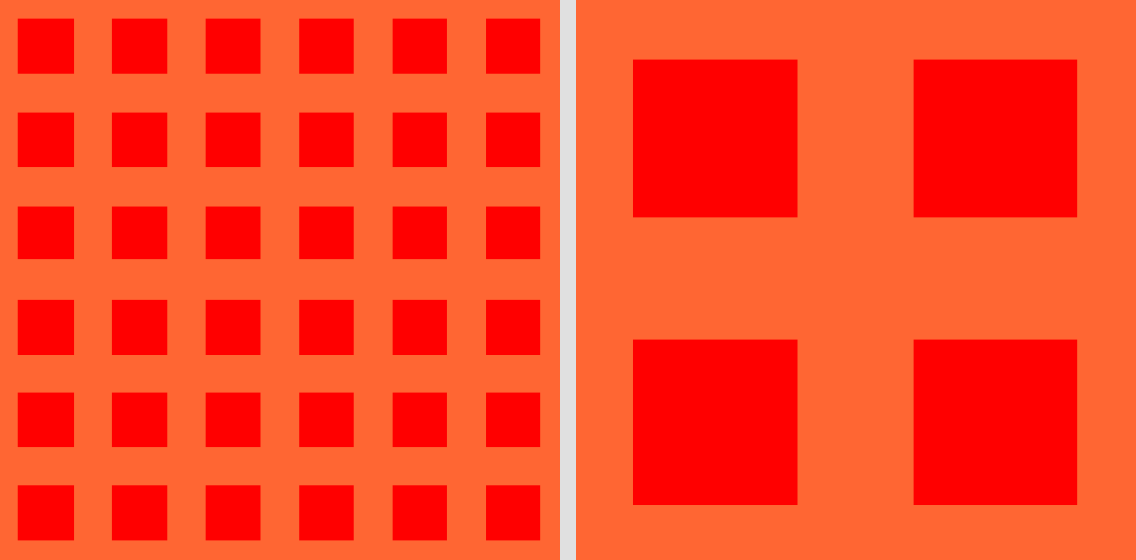
Left: the whole. Right: its middle third, enlarged.
Give the GLSL for this pattern, as a Shadertoy shader.

```glsl
// A six by six grid of flat red squares on orange, tiling on both axes.
// Each cell fills the span between two edges per axis; the edges drift
// slightly by column and row, so the squares differ a little in size.

const float REPEATS = 6.0;                    // cells across and down
const vec3 GROUND_COLOR = vec3(1.0, 0.4, 0.2);
const vec3 SQUARE_COLOR = vec3(1.0, 0.0, 0.0);

// Edge positions and drifts, as fractions of a cell
const float LEFT_EDGE = 0.208;
const float LEFT_DRIFT = 0.018;               // halves with every column
const float RIGHT_EDGE = 0.7935;
const float RIGHT_DRIFT = 0.0012;             // grows with every column
const float TOP_EDGE = 0.2062;
const float TOP_DRIFT = 0.0076;               // one wave over all rows
const float BOTTOM_EDGE = 0.790;
const float BOTTOM_DRIFT = 0.0273;            // opposite shifts in the middle rows
const float TAU = 6.2831853;

// Low and high edge of the square in a column, counted from the left
vec2 columnSpan(float column) {
    return vec2(LEFT_EDGE - LEFT_DRIFT * exp2(-column),
                RIGHT_EDGE - RIGHT_DRIFT * column);
}

// Upper and lower edge of the square in a row, counted from the top
vec2 rowSpan(float row) {
    float fromMiddle = row + 0.5 - 0.5 * REPEATS;
    float wave = cos(TAU * (row + 0.5) / REPEATS);
    float wiggle = fromMiddle * exp2(1.0 - 4.0 * fromMiddle * fromMiddle);
    return vec2(TOP_EDGE - TOP_DRIFT * wave,
                BOTTOM_EDGE + BOTTOM_DRIFT * wiggle);
}

// Smoothed coverage of a span along one axis
float spanCoverage(float position, vec2 span, float pixelSize) {
    float inside = min(position - span.x, span.y - position);
    return clamp(inside / pixelSize + 0.5, 0.0, 1.0);
}

void mainImage(out vec4 fragColor, in vec2 fragCoord) {
    vec2 uv = fragCoord / iResolution.xy;
    vec2 grid = vec2(uv.x, 1.0 - uv.y) * REPEATS;
    vec2 pixelSize = REPEATS / iResolution.xy;

    // Wrapped cell index and position within the cell
    vec2 cell = mod(floor(grid), REPEATS);
    vec2 local = fract(grid);

    float square = spanCoverage(local.x, columnSpan(cell.x), pixelSize.x)
                 * spanCoverage(local.y, rowSpan(cell.y), pixelSize.y);

    fragColor = vec4(mix(GROUND_COLOR, SQUARE_COLOR, square), 1.0);
}
```
